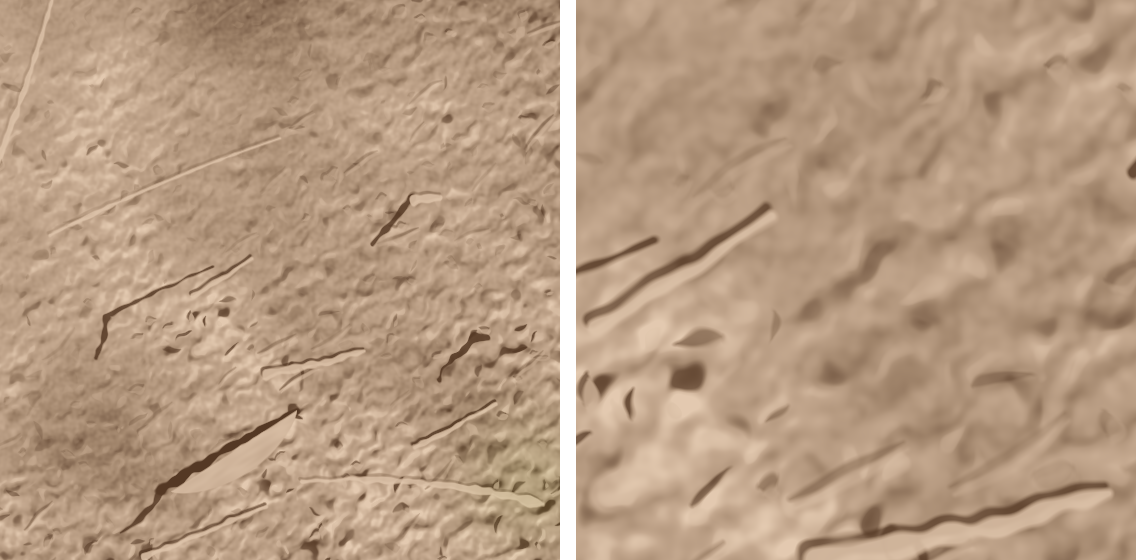
Left, the full canvas; right, a detail of the centre.
This texture is drawn by a three.js fragment shader. Its source:

```glsl
// Dry sandy ground strewn with crumbs, twigs, pale straws and one fallen leaf.
varying vec2 vUv;

const vec3 PIT = vec3(0.33, 0.22, 0.14);
const vec3 UMBER = vec3(0.53, 0.42, 0.33);
const vec3 EARTH = vec3(0.63, 0.52, 0.42);
const vec3 SAND = vec3(0.71, 0.60, 0.50);
const vec3 PALE = vec3(0.77, 0.66, 0.56);
const vec3 STRAW = vec3(0.89, 0.79, 0.69);
const vec3 GRASS_TINT = vec3(-0.015, 0.015, -0.02);
const float SOFT = 0.0020;                 // edge blur
const float GRAIN_ANGLE = 0.62;            // main lie of the litter
const vec2 CLOD_FREQ = vec2(25.0, 38.0);
const vec2 CRUMB_FREQ = vec2(46.0, 66.0);
const vec2 SHADOW_SHIFT = vec2(-0.003, 0.005);
const float DARK = -2.3;                   // tone of shadows
const float LIGHT = 1.7;                   // tone of straws

vec4 hash4(vec2 p) {
  vec4 q = fract(p.xyxy * vec4(0.1031, 0.1030, 0.0973, 0.1099));
  q += dot(q, q.wzxy + 33.33);
  return fract((q.xxyz + q.yzzw) * q.zywx);
}

float corner(vec2 cell, vec2 d) { return dot(hash4(cell).xy * 2.0 - 1.0, d); }

float gradNoise(vec2 p) {
  vec2 i = floor(p), f = fract(p), e = vec2(1.0, 0.0);
  vec2 u = f * f * f * (f * (f * 6.0 - 15.0) + 10.0);
  return mix(mix(corner(i, f), corner(i + e, f - e), u.x),
             mix(corner(i + e.yx, f - e.yx), corner(i + 1.0, f - 1.0), u.x), u.y);
}

vec2 warp(vec2 p, float freq) {
  return vec2(gradNoise(p * freq), gradNoise(p * freq + 51.0)) / freq;
}

vec2 turn(vec2 v, float a) {
  return vec2(cos(a) * v.x + sin(a) * v.y, cos(a) * v.y - sin(a) * v.x);
}

float cover(float d, float soft) { return 1.0 - smoothstep(-soft, soft, d); }

// Scattered spindles: x is the body, y its cast shadow
vec2 scatter(vec2 p, float cells, float spread, vec2 size, float density, float seed) {
  vec2 g = p * cells, result = vec2(0.0);
  for (int n = 0; n < 9; n++) {
    vec2 cell = floor(g) + vec2(mod(float(n), 3.0), floor(float(n) / 3.0)) - 1.0;
    vec4 r = hash4(cell + seed);
    vec2 dims = size * mix(0.45, 1.0, fract(r.w * 57.0));
    for (int k = 0; k < 2; k++) {
      vec2 d = g - cell - r.xy - float(k) * SHADOW_SHIFT * cells;
      d = turn(d, GRAIN_ANGLE + spread * (r.z * 2.0 - 1.0));
      d.y += (r.x - 0.5) * d.x * d.x;
      float h = min(abs(d.x) / dims.x, 1.0);
      float dist = length(vec2(abs(d.x) - h * dims.x, d.y)) - dims.y * (1.0 - 0.7 * h * h);
      float c = cover(dist, SOFT * cells) * step(r.w, density);
      result = max(result, k == 0 ? vec2(c, 0.0) : vec2(0.0, c));
    }
  }
  return result;
}

float stroke(vec2 p, vec2 a, vec2 b, float bend, float width) {
  float len = length(b - a);
  vec2 q = turn(p - a, atan(b.y - a.y, b.x - a.x));
  float h = clamp(q.x / len, 0.0, 1.0);
  vec2 off = vec2(q.x - h * len, q.y - bend * 4.0 * h * (1.0 - h));
  float ragged = 0.8 + 1.1 * gradNoise(p * 45.0);
  return cover(length(off) - width * ragged * mix(1.0, 0.55, h), SOFT);
}

// Pale stick above its shadow
float stick(float tone, vec2 p, vec2 a, vec2 b, float bend, float width, float shade) {
  tone = mix(tone, DARK, shade * stroke(p - SHADOW_SHIFT, a, b, bend, width));
  return mix(tone, LIGHT, 0.85 * stroke(p, a, b, bend, width));
}

float leaf(float tone, vec2 p) {
  vec2 a = vec2(0.305, 0.122), b = vec2(0.53, 0.267);
  vec2 q = turn(p - a, atan(b.y - a.y, b.x - a.x));
  float h = clamp(q.x / length(b - a), 0.0, 1.0);
  float belly = 0.046 * pow(4.0 * h * (1.0 - h), 0.8);
  tone = mix(tone, DARK, stroke(p, a + vec2(-0.015, 0.003), b, 0.004, 0.012));
  float body = cover(abs(q.y + belly * 0.5) - belly * 0.5, SOFT) * step(0.001, h * (1.0 - h));
  return mix(tone, 1.3 + 5.0 * q.y + 0.5 * gradNoise(q * vec2(20.0, 90.0)), body);
}

vec3 soilRamp(float t) {
  vec3 c = mix(PIT, UMBER, clamp((t + 2.3) / 0.85, 0.0, 1.0));
  c = mix(c, EARTH, clamp((t + 1.45) / 0.7, 0.0, 1.0));
  c = mix(c, SAND, clamp((t + 0.75) / 0.75, 0.0, 1.0));
  c = mix(c, PALE, clamp(t / 0.8, 0.0, 1.0));
  return mix(c, STRAW, clamp((t - 0.8) / 1.1, 0.0, 1.0));
}

void main() {
  vec2 p = vUv, w = p + 0.15 * warp(p, 28.0);
  vec2 v = p + 0.35 * warp(p, 22.0) + 0.4 * warp(p, 55.0);
  float broad = gradNoise(p * 3.2 + 4.0) + 0.6 * gradNoise(p * 8.0 + 9.0);
  float rough = clamp(0.22 + 0.38 * p.x + 0.62 * (1.0 - p.y) + 0.6 * broad, 0.2, 1.0);
  float clump = rough * mix(0.4, 1.0, smoothstep(-0.2, 0.2, gradNoise(p * 6.5 + 23.0)));

  // Soil: broad patches, embossed clods and crumbs, fine grain
  vec2 q = turn(v, GRAIN_ANGLE) * CLOD_FREQ, s = turn(v, 0.9) * CRUMB_FREQ;
  float clod = gradNoise(q), crumb = gradNoise(s);
  float tone = 0.22 + 1.5 * broad + 0.6 * gradNoise(p * 110.0) - 0.3 * (p.x - 0.5);
  tone -= 0.8 * smoothstep(0.8, 1.0, p.y) * smoothstep(0.1, 0.35, p.x);
  tone += 2.1 * rough * (clod - gradNoise(q + vec2(0.2, 0.5)));
  tone += 1.7 * rough * (crumb - gradNoise(s + vec2(0.2, 0.5)));

  // Ragged crevices and pale crumbs
  tone = mix(tone, DARK, 0.85 * clump * smoothstep(0.22, 0.42, -clod - 0.35 * crumb));
  tone = mix(tone, 1.5, 0.8 * clump * smoothstep(0.20, 0.40, crumb + 0.3 * clod));

  // Litter: slivers, pits, twigs
  tone = mix(tone, DARK, 0.9 * clump * scatter(v, 18.0, 1.3, vec2(0.26, 0.10), 0.32, 71.0).x);
  vec2 chips = scatter(v, 22.0, 0.9, vec2(0.22, 0.17), 0.30, 37.0);
  tone = mix(mix(tone, DARK, 0.8 * clump * chips.y), 1.2, 0.75 * clump * chips.x);
  vec2 twigs = scatter(w, 9.0, 0.35, vec2(0.40, 0.040), 0.40, 113.0);
  tone = mix(mix(tone, DARK, 0.8 * clump * twigs.y), LIGHT, 0.7 * clump * twigs.x);

  // Larger dark twigs
  float twig = stroke(w, vec2(0.19, 0.437), vec2(0.38, 0.525), 0.0, 0.005);
  twig = max(twig, stroke(w, vec2(0.19, 0.435), vec2(0.172, 0.36), 0.004, 0.008));
  twig = max(twig, stroke(w, vec2(0.735, 0.645), vec2(0.665, 0.565), 0.0, 0.009));
  twig = max(twig, stroke(v, vec2(0.865, 0.40), vec2(0.785, 0.32), -0.012, 0.010));
  twig = max(twig, stroke(w, vec2(0.29, 0.125), vec2(0.215, 0.05), 0.008, 0.008));
  tone = mix(tone, DARK, 0.9 * twig);

  // Straws and pale sticks
  tone = stick(tone, p, vec2(-0.005, 0.71), vec2(0.096, 1.01), -0.004, 0.007, 0.2);
  tone = stick(tone, p, vec2(0.09, 0.58), vec2(0.50, 0.753), 0.008, 0.0045, 0.3);
  tone = stick(tone, w, vec2(0.345, 0.47), vec2(0.45, 0.537), 0.0, 0.006, 0.8);
  tone = stick(tone, w, vec2(0.74, 0.64), vec2(0.785, 0.646), 0.003, 0.011, 0.5);
  tone = stick(tone, w, vec2(0.475, 0.333), vec2(0.65, 0.372), -0.003, 0.009, 0.8);
  tone = stick(tone, w, vec2(0.74, 0.20), vec2(0.885, 0.277), 0.0, 0.006, 0.9);
  tone = stick(tone, w, vec2(0.26, 0.005), vec2(0.475, 0.095), 0.0, 0.006, 0.8);
  tone = stick(tone, w, vec2(0.97, 0.10), vec2(0.54, 0.14), -0.018, 0.009, 0.4);
  tone = leaf(tone, p);

  float grass = exp(-70.0 * dot(p - vec2(0.95, 0.14), p - vec2(0.95, 0.14)));
  gl_FragColor = vec4(soilRamp(tone) + GRASS_TINT * grass, 1.0);
}
```
